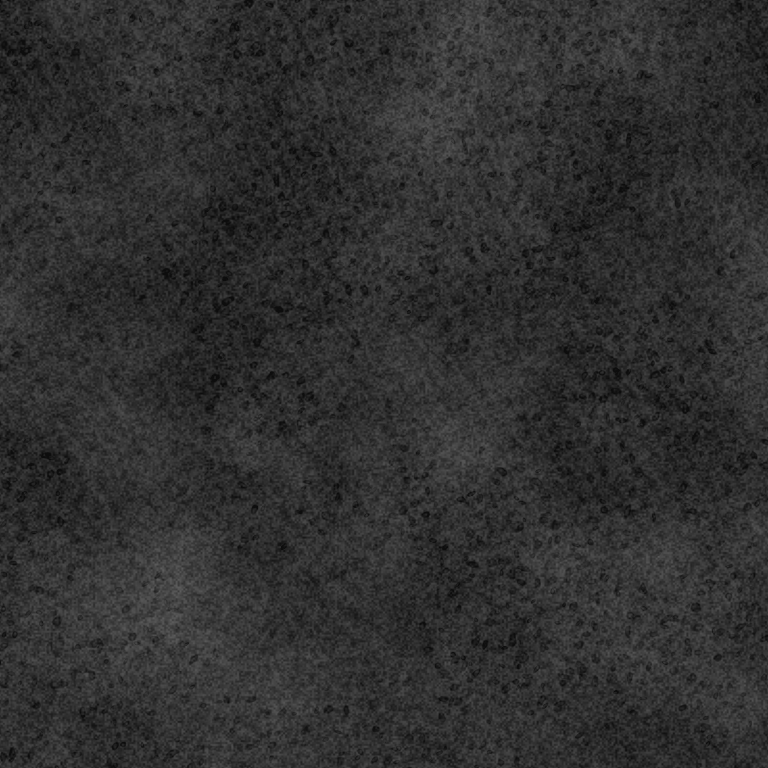
Give the GLSL for this texture, as a three.js fragment shader.

```glsl
// Dark pitted stone: charcoal grey with cloudy mottling, fine grain and
// clustered small pits. Clouds and grain are value noise; the pits are
// jittered, wobbly ellipses with darker rims, scattered on a cell grid.

#define BASE_GREY 0.211
#define CLOUD_SCALE 5.0
#define CLOUD_CONTRAST 0.19
#define GRAIN_SCALE 400.0
#define GRAIN_CONTRAST 0.13
#define PIT_SCALE 62.0
#define PIT_DEPTH 0.10
#define STAIN_SCALE 50.0
#define STAIN_DEPTH 0.045

varying vec2 vUv;

float hash(vec2 p) {
  return fract(sin(dot(p, vec2(12.9898, 78.233))) * 43758.5453);
}

float noise(vec2 p) {
  vec2 cell = floor(p);
  vec2 f = fract(p);
  f = f * f * (3.0 - 2.0 * f);
  float low = mix(hash(cell), hash(cell + vec2(1.0, 0.0)), f.x);
  float high = mix(hash(cell + vec2(0.0, 1.0)), hash(cell + 1.0), f.x);
  return mix(low, high, f.y);
}

// Rotated octaves, centred on zero
float clouds(vec2 p) {
  float sum = 0.0;
  float amplitude = 0.5;
  for (int i = 0; i < 6; i++) {
    sum += amplitude * (noise(p) - 0.5);
    p = mat2(1.6, 1.2, -1.2, 1.6) * p + 17.3;
    amplitude *= 0.66;
  }
  return sum;
}

// Darkness of scattered ellipses; softness blurs the edge, rim hollows them
float spots(vec2 p, float coverage, float softness, float rim) {
  vec2 home = floor(p);
  float wobble = 0.5 * (noise(p * 3.5) - 0.5);
  float darkness = 0.0;
  for (int y = -1; y <= 1; y++) {
    for (int x = -1; x <= 1; x++) {
      vec2 cell = home + vec2(float(x), float(y));
      vec2 centre = cell + vec2(hash(cell + 3.1), hash(cell + 7.7));
      float angle = 0.7 + 2.2 * (hash(cell + 11.3) - 0.5);
      float radius = mix(0.18, 0.38, hash(cell + 19.9));
      float stretch = mix(1.0, 1.5, hash(cell + 23.5));
      vec2 d = p - centre;
      d = vec2(cos(angle) * d.x + sin(angle) * d.y,
               cos(angle) * d.y - sin(angle) * d.x);
      float r = length(d * vec2(1.0 / stretch, stretch)) / radius + wobble;
      float body = 1.0 - smoothstep(1.0 - softness, 1.0 + softness, r);
      float hollow = rim * (1.0 - smoothstep(0.15, 0.8, r));
      float present = smoothstep(0.0, 0.3, coverage - hash(cell + 31.7));
      float strength = present * mix(0.45, 1.0, hash(cell + 41.1));
      darkness = max(darkness, strength * body * (1.0 - hollow));
    }
  }
  return darkness;
}

void main() {
  // Broad and medium tone variation
  float grey = BASE_GREY + CLOUD_CONTRAST * clouds(vUv * CLOUD_SCALE + 4.0);

  // Pits gather in patches, over a layer of faint soft stains
  float patches = noise(vUv * 6.0 + 30.0) * 0.6 + noise(vUv * 15.0 + 50.0) * 0.4;
  float coverage = mix(0.1, 0.95, smoothstep(0.25, 0.75, patches));
  vec2 warp = 0.003 * vec2(noise(vUv * 90.0), noise(vUv * 90.0 + 60.0));
  grey -= PIT_DEPTH * spots((vUv + warp) * PIT_SCALE, coverage, 0.28, 0.5);
  grey -= STAIN_DEPTH * spots((vUv + warp) * STAIN_SCALE + 200.0, 0.75, 0.6, 0.0);

  // Fine grain in two sizes
  float grain = noise(vUv * GRAIN_SCALE) - 0.5;
  grain += 0.5 * (noise(vUv * GRAIN_SCALE * 0.53 + 90.0) - 0.5);
  grey += GRAIN_CONTRAST * grain;

  gl_FragColor = vec4(vec3(clamp(grey, 0.05, 0.36)), 1.0);
}
```
